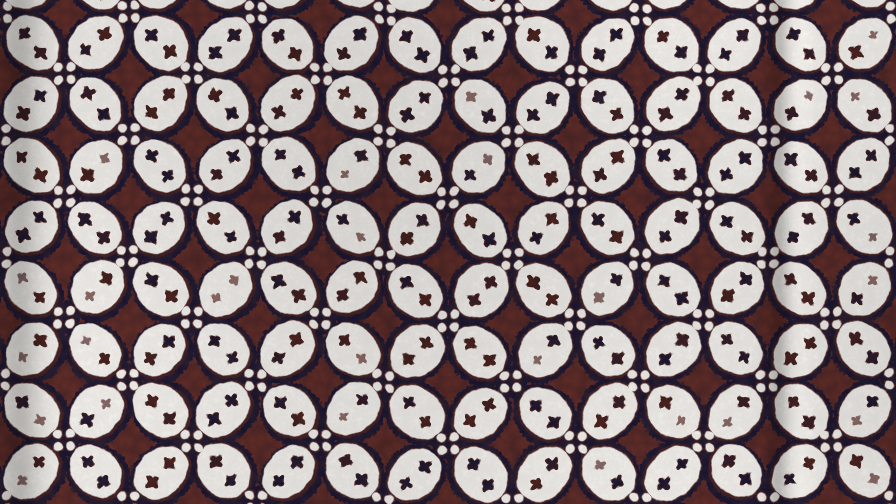
Write a Shadertoy shader that draws this pattern.

```glsl
float hash(vec2 p) {
    vec3 q = fract(p.xyx * 0.1031);
    q += dot(q, q.yzx + 33.33);
    return fract((q.x + q.y) * q.z);
}

vec2 hash2(vec2 p) {
    return vec2(hash(p + 3.7), hash(p + 41.3));
}

float cellular(vec2 p) {
    vec2 id = floor(p);
    float nearest = 2.0;
    for (int y = -1; y <= 1; y++)
    for (int x = -1; x <= 1; x++) {
        vec2 cell = id + vec2(x, y);
        nearest = min(nearest, length(p - cell - hash2(cell)));
    }
    return nearest;
}

float ellipse(vec2 p, vec2 radii) {
    float k = length(p / radii);
    return k * (k - 1.0) / max(length(p / (radii * radii)), 0.001);
}

// Square flower with pinched sides
float blossom(vec2 p, float radius) {
    return length(p) - radius * (1.0 - 0.25 * cos(4.0 * atan(p.y, p.x + 1e-5)));
}

vec2 rotate(vec2 p, float angle) {
    float c = cos(angle), s = sin(angle);
    return vec2(c * p.x + s * p.y, c * p.y - s * p.x);
}

float foldBand(float x, float center, float width) {
    float t = (x - center) / width;
    return exp(-t * t);
}

void mainImage(out vec4 fragColor, in vec2 fragCoord) {
    vec2 uv = fragCoord / iResolution.xy;
    vec2 p = fragCoord / iResolution.y * 8.24;
    float aa = 8.24 / iResolution.y;
    vec2 pitch = vec2(1.0463, 1.0);

    // Stamped panels meet at a seam, with hand-drawn wobble
    float rightPanel = smoothstep(-0.1, 0.1, p.x - 6.28);
    p.y += 0.08 * rightPanel * (1.0 - uv.x) - 0.034;
    p += 0.010 * sin(p.yx * 7.0 + vec2(0.0, 2.0)) + 0.006 * sin(p.yx * 23.0 + p * 9.0);
    vec2 slip = mix(vec2(0.04, -0.035), vec2(-0.015, -0.015), rightPanel);

    float oval = 9.0, rim = 9.0, band = 9.0, flower = 9.0;
    float tint = 0.0, fade = 0.0;
    vec2 home = floor(p / pitch);
    for (int y = -1; y <= 1; y++)
    for (int x = -1; x <= 1; x++) {
        vec2 id = home + vec2(x, y);
        vec2 rnd = hash2(id);
        float parity = mod(id.x + id.y, 2.0);
        float lean = 0.7854 * (1.0 - 2.0 * parity) + 0.16 * (rnd.x - 0.5);
        vec2 center = (id + 0.5) * pitch + 0.05 * (hash2(id + 17.0) - 0.5);
        vec2 q = rotate(p - center, lean);
        vec2 shift = rotate(slip + 0.05 * (rnd - 0.5), lean);
        vec2 radii = vec2(0.485, 0.383) * (0.97 + 0.06 * rnd.y);

        oval = min(oval, ellipse(q, radii));
        rim = min(rim, ellipse(q - 0.5 * shift, radii + 0.03));
        band = min(band, ellipse(q - shift, radii + 0.105));

        // Two blossoms along the long axis
        for (int k = 0; k < 2; k++) {
            float side = float(k) * 2.0 - 1.0;
            vec2 seed = id + 29.0 * side + 60.0;
            vec2 petal = q - vec2(0.205 * side, 0.05 * (hash(seed) - 0.5));
            petal = rotate(petal, -lean + 0.6 * (hash(seed + 5.0) - 0.5));
            float worn = step(0.9, hash(seed + 9.0));
            float d = blossom(petal, 0.088 + 0.02 * hash(seed + 2.0) - 0.025 * worn);
            if (d < flower) {
                flower = d;
                tint = smoothstep(0.15, 0.75, hash(seed + 13.0));
                fade = worn;
            }
        }

        // Four seeds where the oval tips meet
        if (parity < 0.5) {
            vec2 corner = p - id * pitch - 0.03 * (hash2(id + 70.0) - 0.5);
            float seeds = length(abs(corner) - 0.103) - 0.074;
            oval = min(oval, seeds);
            rim = min(rim, seeds - 0.02);
            band = min(band, length(corner) - 0.27);
        }
    }

    // Uneven dye and wax
    float mottle = cellular(p * 5.0);
    float grain = cellular(p * 15.0);
    float rough = 0.035 * (grain - 0.45);
    vec3 navy = mix(vec3(0.09, 0.08, 0.18), vec3(0.16, 0.12, 0.19), mottle);
    vec3 brown = mix(vec3(0.37, 0.17, 0.15), vec3(0.25, 0.13, 0.14), mottle * 0.75);
    vec3 cloth = vec3(0.91, 0.90, 0.885) - 0.06 * mottle * grain;

    vec3 color = mix(brown, navy, 1.0 - smoothstep(-aa, aa, band + rough * 1.6));
    color = mix(color, brown * 0.85, 0.85 * (1.0 - smoothstep(-aa, aa, rim + rough)));
    color = mix(color, cloth, 1.0 - smoothstep(-aa, aa, oval + rough * 0.3));
    vec3 ink = mix(brown * 0.8, navy, tint * (1.0 - smoothstep(-aa, aa, flower + 0.02)));
    ink = mix(ink, vec3(0.60, 0.48, 0.46), fade * 0.75);
    color = mix(color, ink, 1.0 - smoothstep(-aa, aa, flower + rough));

    // Cloth folds and soft light
    float light = 0.98 + 0.025 * sin(uv.x * 9.0 + 1.0) + 0.02 * sin(uv.y * 5.0 + uv.x * 3.0);
    light -= 0.22 * foldBand(uv.x, 0.02, 0.025) + 0.2 * foldBand(uv.x, 0.868, 0.012);
    light += 0.04 * foldBand(uv.x, 0.895, 0.015);
    light *= 0.97 + 0.06 * grain;
    fragColor = vec4(color * light, 1.0);
}
```
